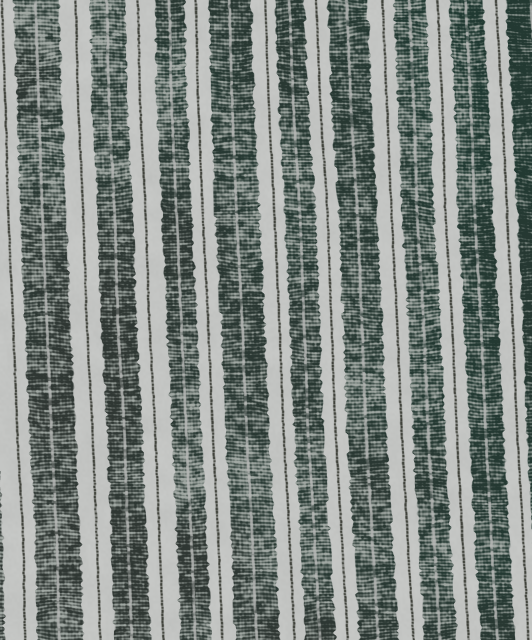
This texture is drawn by a Shadertoy shader. Its source:

```glsl
// Handwoven striped cloth: dark green bands, each split by a pale thread, with a
// dashed thin line in every pale gap. A list of stripe widths is walked by a loop;
// hashed value noise supplies the ribs, worn patches and ragged edges.

const int BANDS = 10;
// Per repeat: band width, pale gap width, place of the thin line within the gap.
const vec3 SETT[BANDS] = vec3[BANDS](
    vec3(0.063, 0.060, 0.63), vec3(0.085, 0.058, 0.54),
    vec3(0.066, 0.056, 0.43), vec3(0.056, 0.045, 0.46),
    vec3(0.081, 0.047, 0.58), vec3(0.055, 0.044, 0.51),
    vec3(0.073, 0.048, 0.58), vec3(0.060, 0.045, 0.49),
    vec3(0.064, 0.044, 0.58), vec3(0.100, 0.050, 0.50));
const float SETT_START = -0.099;      // left edge of the first band
const vec2  LEAN = vec2(0.046, 0.061); // sideways drift at left and right
const float SPLIT_PLACE = 0.48;       // pale thread, as a fraction of the band
const float SPLIT_HALF = 0.0026;
const float THIN_HALF = 0.0021;
const float SOFTNESS = 0.0017;
const float ROWS = 178.0;             // weft threads over the height
const float ENDS = 165.0;             // warp threads over the width
const float WANDER = 0.005;           // slow bending of the stripes
const float RAGGED = 0.007;           // thread-by-thread edge jitter

const vec3 PALE = vec3(0.765, 0.772, 0.764);
const vec3 WORN = vec3(0.63, 0.66, 0.64);
const vec3 GREY_GREEN = vec3(0.185, 0.215, 0.200);
const vec3 TEAL_GREEN = vec3(0.125, 0.225, 0.195);
const vec3 THIN_INK = vec3(0.25, 0.26, 0.23);
const float TAU = 6.2831853;

float hash(vec2 p) {
    vec3 q = fract(p.xyx * 0.1031);
    q += dot(q, q.yzx + 33.33);
    return fract((q.x + q.y) * q.z);
}

float noise(vec2 p) {
    vec2 cell = floor(p), f = fract(p);
    f = f * f * (3.0 - 2.0 * f);
    return mix(mix(hash(cell), hash(cell + vec2(1, 0)), f.x),
               mix(hash(cell + vec2(0, 1)), hash(cell + vec2(1, 1)), f.x), f.y);
}

// Coverage of a vertical stripe, softened by at least one pixel.
float stripe(float x, float centre, float halfWidth) {
    float soft = max(SOFTNESS, 0.7 / iResolution.x);
    return smoothstep(soft, -soft, abs(x - centre) - halfWidth);
}

void mainImage(out vec4 fragColor, in vec2 fragCoord) {
    vec2 uv = fragCoord / iResolution.xy;

    // Lean and bend the cloth.
    float x = uv.x - mix(LEAN.x, LEAN.y, uv.x) * (1.0 - uv.y);
    x += WANDER * (noise(vec2(x * 5.0, uv.y * 6.0) + 20.0) - 0.5);

    // Weft rows, uneven in spacing, and the threads that run along them.
    float row = uv.y * ROWS + 1.6 * noise(vec2(x * 16.0, uv.y * 22.0));
    float rib = 0.5 + 0.5 * cos(TAU * row);
    float streak = noise(vec2(x * 55.0, row) + 60.0);
    float grain = noise(vec2(x * ENDS * 1.3, row * 1.2) + 130.0);
    float warp = 0.5 + 0.5 * cos(TAU * x * ENDS);
    float ragged = RAGGED * (noise(vec2(x * 70.0, row) + 240.0) - 0.5);

    // Walk the sett and gather the coverage of each kind of stripe.
    float band = 0.0, split = 0.0, thin = 0.0, left = SETT_START;
    for (int i = 0; i < BANDS; i++) {
        vec3 s = SETT[i];
        band = max(band, stripe(x + ragged, left + 0.5 * s.x, 0.5 * s.x));
        split = max(split, stripe(x + 0.3 * ragged, left + SPLIT_PLACE * s.x, SPLIT_HALF));
        thin = max(thin, stripe(x + 0.25 * ragged, left + s.x + s.z * s.y, THIN_HALF));
        left += s.x + s.y;
    }

    // Dyed bands: pale fibre shows between ribs and in worn patches.
    float patches = noise(vec2(x * 6.0, uv.y * 8.0) + 310.0);
    float corner = smoothstep(0.35, 0.0, uv.x) * smoothstep(0.75, 1.0, uv.y);
    float wear = 0.26 * rib + 0.40 * streak + 0.34 * grain + 0.07 * warp
               + 0.22 * (patches - 0.5) + 0.10 * corner
               - 0.12 * smoothstep(0.75, 1.0, uv.x);
    float teal = clamp(0.7 * uv.x + 0.5 * uv.y + 0.6 * patches - 0.45, 0.0, 1.0);
    vec3 dye = mix(GREY_GREEN, TEAL_GREEN, teal);
    dye = mix(dye, WORN, smoothstep(0.28, 0.94, wear));

    // Pale ground with faint mottling and weave.
    float mottle = noise(vec2(x * 30.0, uv.y * 36.0) + 400.0);
    vec3 colour = PALE + 0.022 * (mottle - 0.5) + 0.014 * (grain - 0.5);

    // Thin lines break into dashes; the split thread is crossed by dark rows.
    float dash = mix(0.5, 1.0, smoothstep(0.15, 0.65, 0.5 * rib + 0.5 * streak));
    colour = mix(colour, THIN_INK, thin * dash);
    colour = mix(colour, dye, band);
    float crossing = smoothstep(0.12, 0.45, streak);
    colour = mix(colour, PALE * 0.93, split * band * mix(0.3, 0.85, crossing));

    fragColor = vec4(colour, 1.0);
}
```
